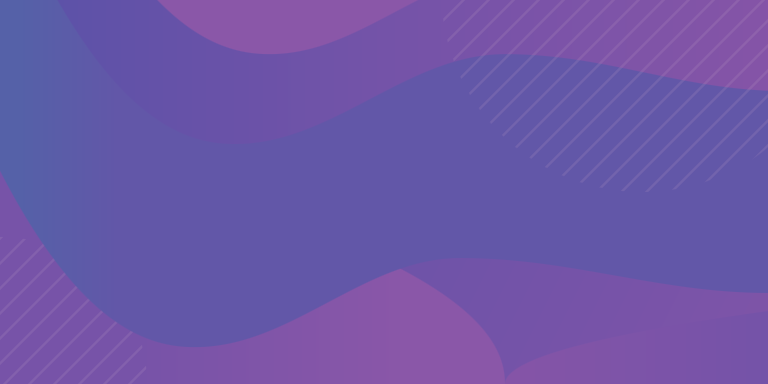
Write a Shadertoy shader that draws this background.

```glsl
// Flat layered waves in violet, blue and pink with two hatched discs.
// Each wave is a height curve (power slope, then half cosines); layers are
// painted back to front with linear gradients and antialiased edges.
// Lengths are in canvas heights: x runs 0..2, y runs 0..1 upward.

const vec3 VIOLET = vec3(0.365, 0.320, 0.660);
const vec3 PURPLE = vec3(0.455, 0.325, 0.660);
const vec3 ORCHID = vec3(0.520, 0.330, 0.655);
const vec3 PINK   = vec3(0.540, 0.340, 0.660);
const vec3 INDIGO = vec3(0.385, 0.340, 0.660);
const vec3 BLUE   = vec3(0.332, 0.380, 0.660);
const vec3 HATCH  = vec3(0.750, 0.620, 0.760);

const float HATCH_ALPHA = 0.17;
const float HATCH_STEP  = 0.0651;  // spacing measured along x
const float HATCH_PHASE = 0.0352;
const float HATCH_HALF  = 0.0033;  // half the line width
const float SLOPE_GAIN  = 1.97;    // left flank of every wave
const float SLOPE_POWER = 2.15;

const vec3 DISC_TOP    = vec3(1.672, 1.023, 0.523);  // centre, radius
const vec3 DISC_CORNER = vec3(0.0, 0.0, 0.383);

// Coverage of the region where d < 0
float fill(float d) {
    return clamp(0.5 - d / max(fwidth(d), 1e-5), 0.0, 1.0);
}

// Smooth half-cosine link between two extrema
float link(float x, vec2 a, vec2 b) {
    float t = clamp((x - a.x) / (b.x - a.x), 0.0, 1.0);
    return mix(a.y, b.y, 0.5 - 0.5 * cos(3.14159 * t));
}

// Height of a wave: steep flank, trough, crest, second trough
float wave(float x, vec2 trough, vec2 crest, vec2 tail) {
    float flank = SLOPE_GAIN * pow(max(trough.x - x, 0.0), SLOPE_POWER);
    float body = x < crest.x ? link(x, trough, crest) : link(x, crest, tail);
    return body + flank;
}

float ramp(float a, float b, float x) {
    return clamp((x - a) / (b - a), 0.0, 1.0);
}

// Diagonal lines clipped to a disc
float hatch(vec2 p, vec3 disc) {
    float pixel = 1.0 / iResolution.y;
    float s = (p.x + 1.0 - p.y - HATCH_PHASE) / HATCH_STEP;
    float d = abs(fract(s + 0.5) - 0.5) * HATCH_STEP * 0.7071;
    float line = clamp(0.5 + (HATCH_HALF - d) / pixel, 0.0, 1.0);
    return HATCH_ALPHA * line * fill(length(p - disc.xy) - disc.z);
}

void mainImage(out vec4 fragColor, in vec2 fragCoord) {
    vec2 p = fragCoord / iResolution.y;
    p.x *= 2.0 * iResolution.y / iResolution.x;

    float hillEdge  = wave(p.x, vec2(0.703, 0.859), vec2(1.354, 1.078), vec2(2.1, 1.078));
    float upperEdge = wave(p.x, vec2(0.612, 0.625), vec2(1.315, 0.859), vec2(2.044, 0.763));
    float lowerEdge = wave(p.x, vec2(0.508, 0.096), vec2(1.198, 0.328), vec2(2.005, 0.237));

    // Upper backdrop and the pink hill hanging from the top
    vec3 upper = mix(VIOLET, PURPLE, ramp(0.15, 1.0, p.x));
    upper = mix(upper, ORCHID, ramp(1.0, 2.0, p.x));
    upper = mix(upper, PINK, fill(hillEdge - p.y));

    // Lower right: violet slope and a swell rising from the bottom
    vec3 lower = mix(PURPLE - vec3(0.02, 0.0, 0.0), ORCHID, 0.7 * ramp(1.1, 2.1, p.x + 0.5 * (0.3 - p.y)));
    float swellEdge = 0.19 * sqrt(max(p.x - 1.315, 0.0) / 0.685);
    vec3 swell = mix(ORCHID, PURPLE, ramp(1.35, 2.0, p.x));
    lower = mix(lower, swell, fill(p.y - swellEdge));

    // Lower left: pink mound with a rounded right shoulder, and hatching
    float shoulder = 1.034 + 0.281 * (1.0 - pow(clamp(p.y / 0.305, 0.0, 1.0), 2.1));
    vec3 mound = mix(PURPLE + vec3(0.01, 0.0, 0.0), PINK, ramp(0.35, 1.05, p.x));
    lower = mix(lower, mound, fill(p.x - shoulder));
    lower = mix(lower, HATCH, hatch(p, DISC_CORNER));

    // Broad blue band between the two wave edges
    vec3 band = mix(BLUE, INDIGO, ramp(0.05, 0.31, p.x));
    vec3 color = mix(upper, band, fill(p.y - upperEdge));
    color = mix(color, lower, fill(p.y - lowerEdge));
    color = mix(color, HATCH, hatch(p, DISC_TOP));

    fragColor = vec4(color, 1.0);
}
```
